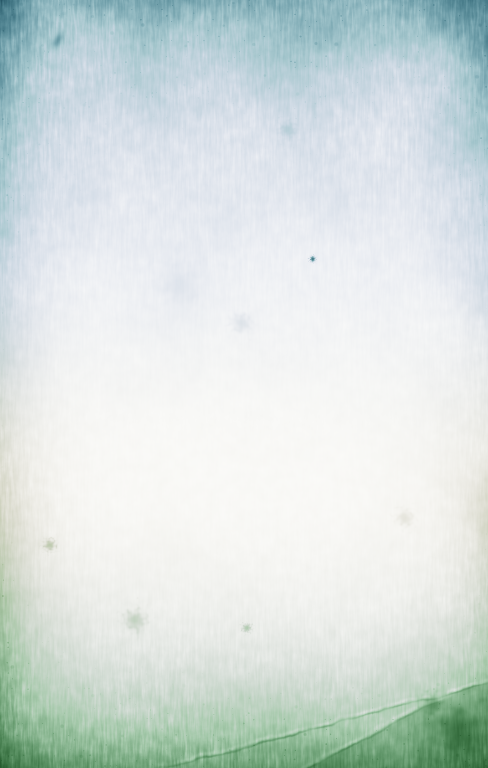
Write a Shadertoy shader that draws this texture.

```glsl
// Aged paper: a pale sheet with ink-like staining that deepens toward the edges,
// blue above and green below. Density is summed from edge falloffs, gradient
// noise, fibres, stains and two creases, then turned to colour by absorption.

#define PAPER vec3(0.992, 0.992, 0.986)
#define BLUE_ABSORB vec3(1.0, 0.57, 0.48)
#define GREEN_ABSORB vec3(1.0, 0.54, 0.90)
#define OCHRE_ABSORB vec3(0.72, 0.66, 1.15)
#define TOP_DEPTH 0.50
#define BOTTOM_DEPTH 0.80
#define SIDE_FALLOFF 0.060
#define FIBRE_AMOUNT 0.34
#define CLOUD_AMOUNT 0.75
#define SPECK_AMOUNT 0.32

float hash(vec2 p) {
    vec3 q = fract(p.xyx * 0.1031);
    q += dot(q, q.yzx + 33.33);
    return fract((q.x + q.y) * q.z);
}

vec2 gradientAt(vec2 cell) {
    float angle = 6.2832 * hash(cell);
    return vec2(cos(angle), sin(angle));
}

float gradientNoise(vec2 p) {
    vec2 i = floor(p), f = p - i;
    vec2 u = f * f * f * (f * (f * 6.0 - 15.0) + 10.0);
    vec2 e = vec2(0.0, 1.0);
    float low = mix(dot(gradientAt(i), f), dot(gradientAt(i + e.yx), f - e.yx), u.x);
    float high = mix(dot(gradientAt(i + e), f - e), dot(gradientAt(i + 1.0), f - 1.0), u.x);
    return mix(low, high, u.y);
}

float fbm(vec2 p) {
    float sum = 0.0, gain = 0.6;
    for (int i = 0; i < 5; i++) {
        sum += gain * gradientNoise(p);
        p = mat2(0.8, 0.6, -0.6, 0.8) * p * 2.03 + 17.0;
        gain *= 0.5;
    }
    return sum;
}

// Ink gathered at the borders, strongest in the corners
float edgeDensity(vec2 uv) {
    float top = 1.0 - uv.y;
    float corner = pow(abs(2.0 * uv.y - 1.0), 2.0);
    float d = TOP_DEPTH * exp(-top / 0.06) + 0.16 * exp(-pow(top / 0.33, 2.0));
    d += BOTTOM_DEPTH * exp(-uv.y / 0.060) + 0.06 * exp(-pow(uv.y / 0.22, 2.0));
    d += (0.15 + 0.62 * corner) * exp(-uv.x / SIDE_FALLOFF);
    d += (0.08 + 0.46 * corner) * exp(-(1.0 - uv.x) / SIDE_FALLOFF);
    return d;
}

// Small round flecks, one possible per grid cell
float specks(vec2 p, float scale, float rarity) {
    vec2 cell = floor(p * scale);
    vec2 centre = 0.3 + 0.4 * vec2(hash(cell + 3.1), hash(cell + 8.7));
    float radius = mix(0.08, 0.28, hash(cell + 5.3));
    float r = length(fract(p * scale) - centre);
    return step(rarity, hash(cell)) * (1.0 - smoothstep(radius * 0.3, radius, r));
}

// Larger marks: position, radius, strength
float stains(vec2 p) {
    vec4 marks[10] = vec4[10](
        vec4(0.641, 1.043, 0.004, 1.30), vec4(0.590, 1.307, 0.013, 0.16),
        vec4(0.496, 0.912, 0.016, 0.08), vec4(0.370, 0.990, 0.030, 0.05),
        vec4(0.506, 0.287, 0.007, 0.30), vec4(0.102, 0.457, 0.009, 0.28),
        vec4(0.277, 0.303, 0.016, 0.20), vec4(0.830, 0.512, 0.014, 0.09),
        vec4(0.943, 0.078, 0.040, 0.60), vec4(0.885, 0.129, 0.018, 0.40));
    float sum = 0.0;
    for (int i = 0; i < 10; i++) {
        vec2 q = (p - marks[i].xy) / marks[i].z;
        float ragged = 1.0 + 1.2 * gradientNoise(q * 1.6 + float(i) * 7.0);
        sum += marks[i].w * exp(-dot(q, q) * ragged);
    }
    // Slanted blue smear
    vec2 s = mat2(0.87, 0.5, -0.5, 0.87) * (p - vec2(0.119, 1.492));
    return sum + 0.40 * exp(-dot(s * vec2(130.0, 55.0), s * vec2(130.0, 55.0)));
}

// Dark fold with a pale ridge above it; h is the height over the fold
float crease(float h, float wear) {
    return wear * (0.34 * exp(-pow(h / 0.0026, 2.0)) - 0.14 * exp(-pow((h - 0.007) / 0.004, 2.0)));
}

void mainImage(out vec4 fragColor, in vec2 fragCoord) {
    vec2 uv = fragCoord / iResolution.xy;
    vec2 p = fragCoord / iResolution.x;

    // Edge staining broken up by clouds and vertical fibres
    float cloud = fbm(p * 4.2 + 2.0);
    float grain = fbm(p * 38.0);
    float fibre = gradientNoise(p * vec2(170.0, 16.0)) + 0.6 * gradientNoise(p * vec2(310.0, 45.0) + 9.0);
    float edge = edgeDensity(uv + 0.025 * cloud);
    float d = edge * (1.0 + CLOUD_AMOUNT * cloud + FIBRE_AMOUNT * fibre + 0.35 * grain);
    d += 0.012 + 0.022 * max(cloud, 0.0) + 0.010 * grain;

    // Flecks thicken where the staining is deep
    float fleck = specks(p, 95.0, 0.91) + 0.7 * specks(p + 4.3, 48.0, 0.95);
    d += SPECK_AMOUNT * fleck * smoothstep(0.06, 0.45, edge) * (0.6 + cloud);
    d += stains(p);

    // Folded lower right corner
    float wobble = 0.012 * fbm(p * 14.0);
    float longFold = p.y - 0.262 * (p.x - 0.338) + wobble;
    float shortFold = (p.y - 0.525 * (p.x - 0.635)) * 0.885 + wobble;
    float wear = 0.75 + 0.9 * gradientNoise(p * 26.0);
    d += crease(longFold, wear) * smoothstep(0.30, 0.36, p.x);
    d += crease(shortFold, wear) * (1.0 - smoothstep(0.88, 0.93, p.x));
    float flap = 1.0 - smoothstep(-0.006, 0.004, max(longFold, shortFold));
    d += flap * (0.20 + 0.25 * cloud);

    // Hue by height; thin ink reads as nearly neutral
    vec3 absorb = mix(GREEN_ABSORB, BLUE_ABSORB, smoothstep(0.30, 0.66, uv.y + 0.06 * cloud));
    float ochre = exp(-pow((uv.y - 0.36) / 0.15, 2.0));
    absorb = mix(absorb, OCHRE_ABSORB, 0.75 * ochre);
    absorb.g = mix(0.86, absorb.g, smoothstep(0.0, 0.45, d));
    fragColor = vec4(PAPER * exp(-max(d, 0.0) * absorb), 1.0);
}
```
